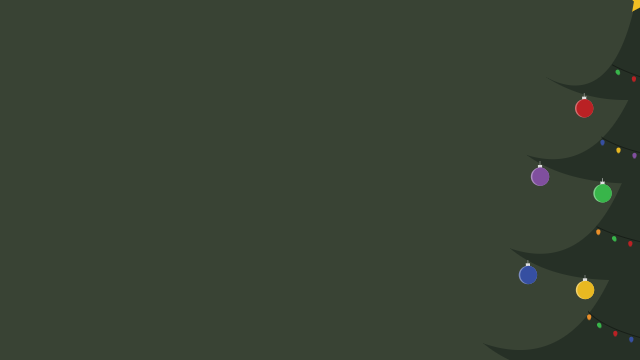
Write a Shadertoy shader that draws this background.

```glsl
// A dark fir at the right edge of a plain green field, with baubles, light strings and a star.
// Each tier lies between two quadratic curves; the other shapes are signed distances.
// Layout units: the canvas is UNITS tall, with the origin at the lower left.
const float UNITS = 432.0;
const vec3 FIELD = vec3(0.223, 0.263, 0.204);
const vec3 FIR = vec3(0.149, 0.188, 0.149);
const vec3 WIRE = vec3(0.09, 0.115, 0.09);
const vec3 CAP = vec3(0.88);
const vec3 GOLD = vec3(0.95, 0.75, 0.14);

// Orange, green, red, blue, yellow, purple
const vec3 PALETTE[6] = vec3[6](
    vec3(0.92, 0.56, 0.16), vec3(0.22, 0.71, 0.29), vec3(0.73, 0.13, 0.14),
    vec3(0.21, 0.31, 0.63), vec3(0.91, 0.72, 0.13), vec3(0.50, 0.31, 0.62));

// Tiers: tip, then control and end points of the upper and lower edges
const vec2 TIP[4] = vec2[4](vec2(656, 339), vec2(632, 246), vec2(612, 134), vec2(580, 20));
const vec2 TOP_BEND[4] = vec2[4](vec2(735, 298), vec2(710, 222), vec2(700, 104), vec2(678, -14));
const vec2 TOP_END[4] = vec2[4](vec2(763, 432), vec2(754, 312), vec2(746, 212), vec2(731, 96));
const vec2 LOW_BEND[4] = vec2[4](vec2(700, 311), vec2(675, 215), vec2(655, 98), vec2(620, -14));
const vec2 LOW_END[4] = vec2[4](vec2(754, 312), vec2(746, 212), vec2(731, 96), vec2(700, -23));

// Light strings: wire curve, x of the first bulb and its palette index
const vec2 WIRE_START[4] = vec2[4](vec2(735, 354), vec2(722, 267), vec2(716, 160), vec2(706, 58));
const vec2 WIRE_BEND[4] = vec2[4](vec2(748, 347), vec2(740, 256), vec2(735, 150), vec2(722, 40));
const vec2 WIRE_END[4] = vec2[4](vec2(768, 340), vec2(768, 249), vec2(768, 142), vec2(768, 27));
const float FIRST_BULB[4] = float[4](741.5, 723.0, 718.0, 700.0);
const int FIRST_COLOR[4] = int[4](1, 3, 0, 0);
const float BULB_GAP = 19.2;
const float BULB_DROP = 5.5;
const float GREEN_LEAN = 0.45;

// Baubles: x, y and palette index
const vec3 BAUBLE[5] = vec3[5](vec3(701, 302, 2), vec3(648, 220, 5), vec3(723, 200, 1),
                               vec3(633.5, 102, 3), vec3(702, 84, 4));
const float BAUBLE_RADIUS = 11.0;

const vec2 STAR_CENTER = vec2(769.5, 433.0);
const float STAR_RADIUS = 18.5;
const float STAR_INNER = 9.25;

float fill(float d) {
    return clamp(0.5 - d * iResolution.y / UNITS, 0.0, 1.0);
}

// Height (x) and slope (y) at a given x of a quadratic curve that advances in x
vec2 curveAt(float x, vec2 start, vec2 bend, vec2 end) {
    vec2 a = start - 2.0 * bend + end;
    vec2 b = 2.0 * (bend - start);
    float dx = x - start.x;
    float root = sqrt(max(b.x * b.x + 4.0 * a.x * dx, 1.0));
    float t = 2.0 * dx / (b.x + root);
    return vec2(start.y + t * (b.y + t * a.y), (b.y + 2.0 * t * a.y) / root);
}

// Approximate signed distance to the curve, positive above it
float aboveCurve(vec2 p, vec2 start, vec2 bend, vec2 end) {
    vec2 c = curveAt(p.x, start, bend, end);
    return (p.y - c.x) * inversesqrt(1.0 + c.y * c.y);
}

float box(vec2 p, vec2 halfSize) {
    vec2 q = abs(p) - halfSize;
    return max(q.x, q.y);
}

float star(vec2 p) {
    const float SECTOR = 0.628319;
    float a = mod(atan(p.x, p.y) + SECTOR, 2.0 * SECTOR) - SECTOR;
    vec2 q = length(p) * vec2(cos(a), abs(sin(a)));
    vec2 tip = vec2(STAR_RADIUS, 0.0);
    vec2 edge = STAR_INNER * vec2(cos(SECTOR), sin(SECTOR)) - tip;
    return dot(q - tip, normalize(vec2(edge.y, -edge.x)));
}

// Egg shape, rounded at the top and drawn out below
float bulb(vec2 p, float lean) {
    float c = cos(lean), s = sin(lean);
    p = vec2(c * p.x - s * p.y, s * p.x + c * p.y) - vec2(0.0, 0.8);
    return length(vec2(p.x, p.y < 0.0 ? p.y * 0.6 : p.y)) - 2.5;
}

void mainImage(out vec4 fragColor, in vec2 fragCoord) {
    vec2 p = fragCoord * UNITS / iResolution.y;
    vec3 color = FIELD;

    // Fir tiers, joined into one silhouette
    float fir = 1e4;
    for (int i = 0; i < 4; i++) {
        float top = aboveCurve(p, TIP[i], TOP_BEND[i], TOP_END[i]);
        float low = -aboveCurve(p, TIP[i], LOW_BEND[i], LOW_END[i]);
        fir = min(fir, max(max(top, low), TIP[i].x - p.x));
    }
    color = mix(color, FIR, fill(fir));

    // Light strings with bulbs hung below the wire
    for (int i = 0; i < 4; i++) {
        float wire = abs(aboveCurve(p, WIRE_START[i], WIRE_BEND[i], WIRE_END[i])) - 0.6;
        color = mix(color, WIRE, fill(max(wire, WIRE_START[i].x - p.x)));
        for (int j = 0; j < 4; j++) {
            float x = max(FIRST_BULB[i] + BULB_GAP * float(j), WIRE_START[i].x + 1.0);
            float y = curveAt(x, WIRE_START[i], WIRE_BEND[i], WIRE_END[i]).x - BULB_DROP;
            int k = (FIRST_COLOR[i] + j) % 6;
            float lean = k == 1 ? -GREEN_LEAN : 0.0;
            color = mix(color, PALETTE[k], fill(bulb(p - vec2(x, y), lean)));
        }
    }

    // Baubles: thread, cap, pale rim on the left and body
    for (int i = 0; i < 5; i++) {
        vec2 q = p - BAUBLE[i].xy;
        vec3 body = PALETTE[int(BAUBLE[i].z)];
        color = mix(color, CAP, 0.7 * fill(box(q - vec2(0.0, 15.5), vec2(0.35, 2.5))));
        color = mix(color, CAP, fill(box(q - vec2(0.0, 12.3), vec2(2.5, 1.7))));
        float rim = length(q) - BAUBLE_RADIUS;
        float core = max(rim, length(q - vec2(1.8, 0.0)) - BAUBLE_RADIUS);
        color = mix(color, mix(body, vec3(1.0), 0.35), fill(rim));
        color = mix(color, body, fill(core));
    }

    color = mix(color, GOLD, fill(star(p - STAR_CENTER)));
    fragColor = vec4(color, 1.0);
}
```
